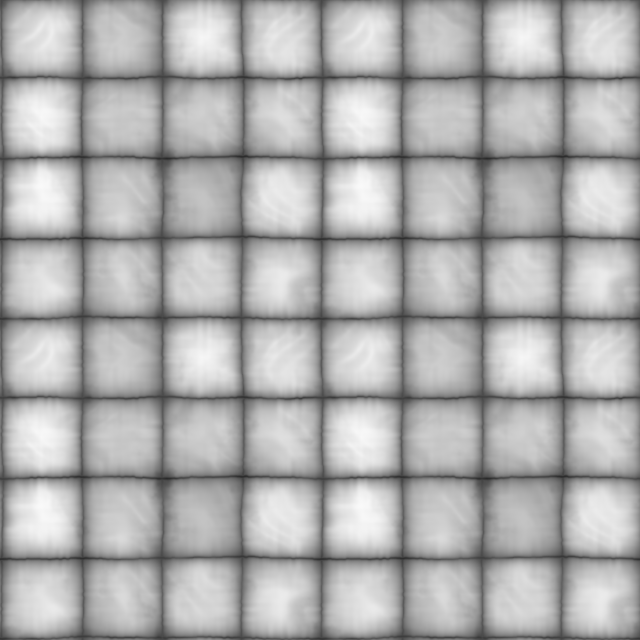
Write a Shadertoy shader that draws this texture map.

```glsl
// Grey height map of quilted, padded cloth: puffy squares between puckered dark seams.

const float CELLS = 8.0;                       // squares across and down
const float PERIOD = 4.0;                      // squares before the variation repeats
const vec2  SEAM_OFFSET = vec2(0.03, 0.025);   // seam grid shift, in squares
const float WANDER = 0.035;                    // slow bending of the seams
const float JAGGED = 0.010;                    // fine raggedness of the seams
const vec2  HALO = vec2(0.130, 0.115);         // width of the slope beside each seam
const float CREASE_WIDTH = 0.05;               // steep foot of that slope
const float CREASE_SHARE = 0.15;
const float VALLEY = 0.40;                     // grey at the foot of the padding
const float STITCH_WIDTH = 0.017;
const float STITCH_DEPTH = 0.09;
const float CROSSING_DEPTH = 0.09;
const float FOLD_HEIGHT = 0.09;
const float CLOUD_HEIGHT = 0.11;
const float DENT_DEPTH = 0.30;

// Height of the padding in one period of squares, bottom row first.
const float PUFF[16] = float[16](
    0.89, 0.83, 0.88, 0.89,
    0.97, 0.83, 0.75, 0.93,
    0.96, 0.82, 0.81, 0.86,
    0.90, 0.80, 0.95, 0.90);

float hash(vec2 p) {
    vec3 q = fract(vec3(p.xyx) * 0.1031);
    q += dot(q, q.yzx + 33.33);
    return fract((q.x + q.y) * q.z);
}

// Value noise whose lattice wraps after the given whole period.
float noise(vec2 p, vec2 period, float seed) {
    vec2 i = floor(p), f = fract(p);
    f = f * f * f * (f * (f * 6.0 - 15.0) + 10.0);
    vec2 a = mod(i, period) + seed;
    vec2 b = mod(i + 1.0, period) + seed;
    return mix(mix(hash(a), hash(vec2(b.x, a.y)), f.x),
               mix(hash(vec2(a.x, b.y)), hash(b), f.x), f.y);
}

// Noise with whole-number frequencies per square.
float clothNoise(vec2 p, vec2 freq, float seed) {
    return noise(p * freq, PERIOD * freq, seed);
}

float fbm(vec2 p, float freq, float seed) {
    float sum = 0.0, gain = 0.5;
    for (int i = 0; i < 4; i++) {
        sum += gain * clothNoise(p, vec2(freq), seed);
        freq *= 2.0;
        gain *= 0.5;
        seed += 17.0;
    }
    return sum / 0.9375;
}

// Soft ridges running along the two diagonals.
float folds(vec2 p) {
    vec2 bend = vec2(clothNoise(p, vec2(2.0), 41.0), clothNoise(p, vec2(2.0), 53.0)) - 0.5;
    p += 0.3 * bend;
    float s = p.x + p.y, t = p.x - p.y;
    float rising = noise(vec2(s, 4.0 * t), PERIOD * vec2(1.0, 4.0), 61.0);
    float falling = noise(vec2(t, 4.0 * s), PERIOD * vec2(1.0, 4.0), 79.0);
    float blend = smoothstep(0.3, 0.7, clothNoise(p, vec2(1.0), 97.0));
    float n = mix(rising, falling, blend);
    return 0.5 - sqrt(pow(2.0 * n - 1.0, 2.0) + 0.06);
}

// Small gathers that stretch away from each seam.
float pucker(vec2 p, vec2 along, float seed) {
    vec2 across = 1.0 - along;
    return 0.65 * clothNoise(p, 2.0 * across + 6.0 * along, seed)
         + 0.35 * clothNoise(p, 3.0 * across + 17.0 * along, seed + 23.0);
}

void mainImage(out vec4 fragColor, in vec2 fragCoord) {
    vec2 p = fragCoord / iResolution.xy * CELLS - SEAM_OFFSET;

    // Bent seam grid
    vec2 slow = vec2(clothNoise(p, vec2(1.0, 2.0), 5.0), clothNoise(p, vec2(2.0, 1.0), 11.0));
    vec2 fine = vec2(clothNoise(p, vec2(1.0, 22.0), 19.0), clothNoise(p, vec2(22.0, 1.0), 29.0));
    vec2 g = p + WANDER * (slow - 0.5) + JAGGED * (fine - 0.5);
    vec2 d = 0.5 - abs(fract(g) - 0.5);
    ivec2 cell = ivec2(mod(floor(g), PERIOD));

    // Padding rising from the seams, steep at the foot and rounded above
    vec2 gather = vec2(pucker(p, vec2(0.0, 1.0), 103.0), pucker(p, vec2(1.0, 0.0), 131.0));
    vec2 width = HALO * (0.6 + 0.8 * gather);
    vec2 rise = 1.0 - mix(exp(-d / width), exp(-d / CREASE_WIDTH), CREASE_SHARE);
    float padding = rise.x * rise.y;
    float puff = PUFF[cell.y * int(PERIOD) + cell.x];
    float grey = mix(VALLEY, puff, padding);

    // Folds and uneven filling
    grey += padding * FOLD_HEIGHT * folds(p);
    grey += padding * CLOUD_HEIGHT * (fbm(p, 2.0, 151.0) - 0.5);

    // Dents pulled in beside the upright seams
    float dent = smoothstep(0.58, 0.9, fbm(p, 3.0, 173.0));
    grey -= DENT_DEPTH * dent * exp(-d.x / 0.16) * rise.x;

    // Stitch lines, with the upright ones fainter, and sunken crossings
    vec2 stitch = exp(-pow(d / STITCH_WIDTH, vec2(2.0)));
    float strength = 0.5 + clothNoise(p, vec2(5.0), 191.0);
    grey -= STITCH_DEPTH * strength * max(0.4 * stitch.x, stitch.y);
    grey -= CROSSING_DEPTH * exp(-dot(d, d) / 0.016);

    fragColor = vec4(vec3(clamp(grey, 0.0, 1.0)), 1.0);
}
```
